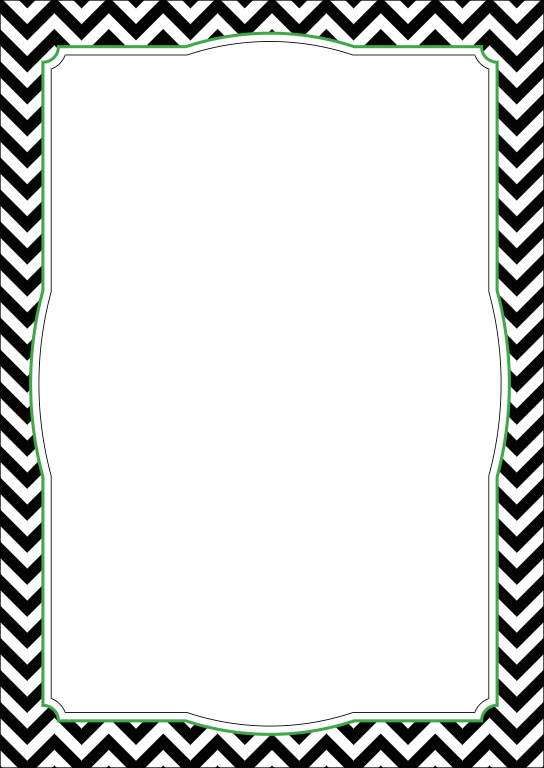
This background is drawn by a WebGL 2 fragment shader. Its source:

```glsl
#version 300 es
precision highp float;
// Black and white chevron border around a white plaque with a green bracketed outline.

uniform vec2 u_resolution;
out vec4 outColor;

// Lengths are fractions of the canvas height.
const vec3 WHITE = vec3(1.0);
const vec3 INK = vec3(0.015, 0.015, 0.01);
const vec3 GREEN = vec3(0.25, 0.66, 0.29);

const float CHEVRON_COLUMNS = 10.0;   // zigzags across the width
const float CHEVRON_PITCH = 0.0417;   // vertical distance between bands
const float CHEVRON_TOP = -0.0040;    // top of the first band at its peak
const float CHEVRON_FILL = 0.51;      // inked share of each pitch

const vec2 PLAQUE_CENTER = vec2(-0.0026, 0.0003);
const vec2 PLAQUE_HALF = vec2(0.2957, 0.4389);
const float NOTCH_RADIUS = 0.0202;
const vec2 BULGE_RISE = vec2(0.0160, 0.0176);    // side, top
const vec2 BULGE_RADIUS = vec2(0.4690, 0.3500);
const vec2 BULGE_CLIP = vec2(0.1440, 0.1310);

const float GREEN_WIDTH = 0.0040;
const float INNER_INSET = 0.0108;
const float HAIRLINE = 0.0011;

// Antialiased coverage of the region where d is negative.
float cover(float d, float pixel) {
    return clamp(0.5 - d / pixel, 0.0, 1.0);
}

float stroke(float d, float width, float pixel) {
    return cover(abs(d) - 0.5 * width, pixel);
}

// Shallow circular cap; x runs along the edge, y points outward.
float bulge(vec2 q, float edge, float rise, float radius, float clip) {
    float disc = length(q - vec2(0.0, edge + rise - radius)) - radius;
    return max(disc, q.x - clip);
}

// Rectangle with scooped corners and a bulge on every side.
float plaque(vec2 p) {
    vec2 q = abs(p - PLAQUE_CENTER);
    vec2 toEdge = q - PLAQUE_HALF;
    float body = max(max(toEdge.x, toEdge.y), NOTCH_RADIUS - length(toEdge));
    float side = bulge(q.yx, PLAQUE_HALF.x, BULGE_RISE.x, BULGE_RADIUS.x, BULGE_CLIP.x);
    float top = bulge(q, PLAQUE_HALF.y, BULGE_RISE.y, BULGE_RADIUS.y, BULGE_CLIP.y);
    return min(body, min(side, top));
}

// Distance to the zigzag bands, with 45 degree slopes.
float chevrons(vec2 p, float aspect) {
    float column = aspect / CHEVRON_COLUMNS;
    float x = p.x + 0.5 * aspect;
    float zigzag = column * (0.5 - abs(fract(x / column) - 0.5));
    float depth = 0.5 - p.y - CHEVRON_TOP - zigzag;
    float band = abs(fract(depth / CHEVRON_PITCH - 0.5 * CHEVRON_FILL + 0.5) - 0.5);
    return (band - 0.5 * CHEVRON_FILL) * CHEVRON_PITCH * inversesqrt(2.0);
}

void main() {
    float pixel = 1.0 / u_resolution.y;
    float aspect = u_resolution.x / u_resolution.y;
    vec2 p = (gl_FragCoord.xy - 0.5 * u_resolution) * pixel;

    // Patterned border with a thin rule at the canvas edge
    vec3 color = mix(WHITE, INK, cover(chevrons(p, aspect), pixel));
    vec2 rim = 0.5 * vec2(aspect, 1.0) - abs(p);
    color = mix(color, INK, 0.8 * cover(min(rim.x, rim.y) - HAIRLINE, pixel));

    // Plaque, green outline and inner hairline
    float d = plaque(p);
    color = mix(color, WHITE, cover(d, pixel));
    color = mix(color, GREEN, stroke(d, GREEN_WIDTH, pixel));
    color = mix(color, INK, stroke(d + INNER_INSET, HAIRLINE, pixel));

    outColor = vec4(color, 1.0);
}
```
